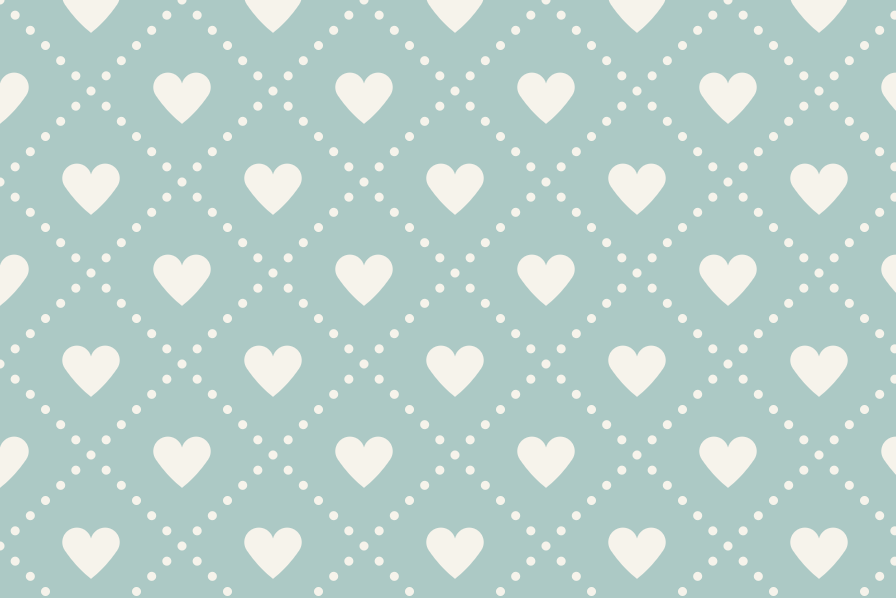
A WebGL 2 fragment shader for this pattern:

```glsl
#version 300 es
precision highp float;
// Cream hearts in a staggered lattice on pale teal, each framed by a
// diagonal trellis of dots. Hearts are built from tangent circular arcs;
// dots are the points of a fine square grid that lie on the diagonals.

uniform vec2 u_resolution;
out vec4 fragColor;

const vec3 TEAL  = vec3(0.675, 0.788, 0.773);
const vec3 CREAM = vec3(0.965, 0.953, 0.922);

const float REPEATS_ACROSS = 64.0 / 13.0; // periods per canvas width

// Lengths below are fractions of one period.
const float DOTS_PER_PERIOD = 12.0;
const float DOT_RADIUS  = 0.0247;
const float HEART_Y     = 0.54;                 // heart centre, from the top
const float HEART_HALF_HEIGHT = 0.1405;
const vec2  LOBE_CENTRE = vec2(0.0776, 0.2013); // measured from the tip
const float LOBE_RADIUS = 0.0801;
const float SIDE_RADIUS = 0.705;                // gentle bulge of the sides

float cross2(vec2 a, vec2 b) {
    return a.x * b.y - a.y * b.x;
}

// Offset to the nearest point of a unit square lattice.
vec2 nearestOffset(vec2 p) {
    return fract(p + 0.5) - 0.5;
}

// Signed distance to a heart with its tip at the origin, y upward.
float heartDistance(vec2 p) {
    p.x = abs(p.x);

    // Direction from the lobe to where the side arc, through the tip, touches it.
    float gap = SIDE_RADIUS - LOBE_RADIUS;
    float len = length(LOBE_CENTRE);
    float cosTurn = (len * len + LOBE_RADIUS * LOBE_RADIUS
                     - 2.0 * SIDE_RADIUS * LOBE_RADIUS) / (2.0 * gap * len);
    float sinTurn = sqrt(1.0 - cosTurn * cosTurn);
    vec2 axis = LOBE_CENTRE / len;
    vec2 touch = axis * cosTurn + vec2(axis.y, -axis.x) * sinTurn;
    vec2 sideCentre = LOBE_CENTRE - gap * touch;

    // The lobes meet on the axis at the notch.
    float rise = sqrt(LOBE_RADIUS * LOBE_RADIUS - LOBE_CENTRE.x * LOBE_CENTRE.x);
    vec2 notch = vec2(0.0, LOBE_CENTRE.y + rise);

    vec2 q = p - LOBE_CENTRE;
    bool onLobe = cross2(touch, q) > 0.0 || cross2(notch - LOBE_CENTRE, q) < 0.0;
    if (onLobe) return length(q) - LOBE_RADIUS;
    return max(length(p - sideCentre) - SIDE_RADIUS, -length(p - notch));
}

// Two interleaved square lattices of hearts; p.y runs downward.
float heartsDistance(vec2 p) {
    float d = 1.0;
    for (int i = 0; i < 2; i++) {
        vec2 centre = vec2(0.0, HEART_Y) + 0.5 * float(i);
        vec2 local = nearestOffset(p - centre);
        d = min(d, heartDistance(vec2(local.x, HEART_HALF_HEIGHT - local.y)));
    }
    return d;
}

// Keep only the grid points that lie on either family of diagonals.
float dotsDistance(vec2 p) {
    vec2 grid = p * DOTS_PER_PERIOD;
    vec2 node = floor(grid + 0.5);
    vec2 diagonals = vec2(node.x - node.y, node.x + node.y) / DOTS_PER_PERIOD;
    vec2 miss = abs(nearestOffset(diagonals));
    if (min(miss.x, miss.y) > 0.5 / DOTS_PER_PERIOD) return 1.0;
    return length(grid - node) / DOTS_PER_PERIOD - DOT_RADIUS;
}

void main() {
    // Period units, measured from the top left corner.
    float pixel = REPEATS_ACROSS / u_resolution.x;
    vec2 p = vec2(gl_FragCoord.x, u_resolution.y - gl_FragCoord.y) * pixel;

    float d = min(heartsDistance(p), dotsDistance(p));
    float coverage = clamp(0.5 - d / pixel, 0.0, 1.0);
    fragColor = vec4(mix(TEAL, CREAM, coverage), 1.0);
}
```
